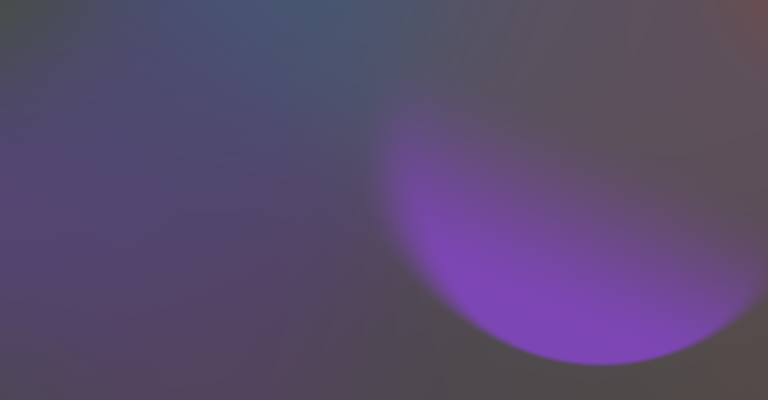
Reproduce this background procedurally as a WebGL 1 fragment shader.

```glsl
precision highp float;

uniform vec2 u_resolution;

// Adds a colour to the blend; rgb is weighted, a holds the total weight
vec4 glow(vec2 p, vec2 centre, float radius, vec3 colour) {
  vec2 offset = (p - centre) / radius;
  return vec4(colour, 1.0) * exp(-dot(offset, offset));
}

// Smooth field of broad colour glows
vec3 backdrop(vec2 p) {
  vec4 sum = vec4(0.0);

  // Left: olive corner, blue crest, violet body
  sum += glow(p, vec2(-0.05, 1.07), 0.28, vec3(0.27, 0.31, 0.25));
  sum += glow(p, vec2(0.78, 1.02), 0.34, vec3(0.27, 0.345, 0.45));
  sum += glow(p, vec2(0.35, 0.72), 0.36, vec3(0.30, 0.29, 0.44));
  sum += glow(p, vec2(0.08, 0.40), 0.36, vec3(0.335, 0.26, 0.45));
  sum += glow(p, vec2(0.62, 0.36), 0.36, vec3(0.33, 0.262, 0.42));

  // Lower edge: muted violet fading to warm grey
  sum += glow(p, vec2(0.0, -0.08), 0.30, vec3(0.295, 0.28, 0.31));
  sum += glow(p, vec2(0.50, -0.05), 0.30, vec3(0.325, 0.265, 0.35));
  sum += glow(p, vec2(1.02, 0.0), 0.34, vec3(0.303, 0.283, 0.30));
  sum += glow(p, vec2(1.50, 0.0), 0.34, vec3(0.295, 0.288, 0.28));
  sum += glow(p, vec2(1.95, 0.12), 0.30, vec3(0.335, 0.29, 0.28));

  // Right: mauve grey with a rusty corner
  sum += glow(p, vec2(1.28, 0.88), 0.36, vec3(0.343, 0.325, 0.385));
  sum += glow(p, vec2(1.50, 0.52), 0.38, vec3(0.36, 0.31, 0.345));
  sum += glow(p, vec2(1.75, 0.82), 0.36, vec3(0.37, 0.313, 0.36));
  sum += glow(p, vec2(1.99, 1.04), 0.16, vec3(0.45, 0.30, 0.26));

  return sum.rgb / sum.a;
}

// Disc whose rim is crisp at its base and blurred higher up
float discMask(vec2 p, vec2 centre, float radius) {
  float height = p.y - centre.y + radius;
  float softness = mix(0.008, 0.085, smoothstep(0.0, 0.4, height));
  float rim = length(p - centre) - radius;
  return 1.0 - smoothstep(-softness, softness, rim);
}

// Fades in along a direction, starting near the given point
float slantedFade(vec2 p, vec2 start, vec2 direction) {
  return smoothstep(-0.10, 0.42, dot(p - start, direction));
}

void main() {
  vec2 p = gl_FragCoord.xy / u_resolution.y;
  vec3 colour = backdrop(p);

  // Violet crescent of light inside the disc
  vec3 violet = vec3(0.49, 0.275, 0.71);
  float light = discMask(p, vec2(1.503, 0.623), 0.535)
              * slantedFade(p, vec2(1.005, 0.799), vec2(-0.378, -0.926));
  colour = mix(colour, violet, light);

  gl_FragColor = vec4(colour, 1.0);
}
```
